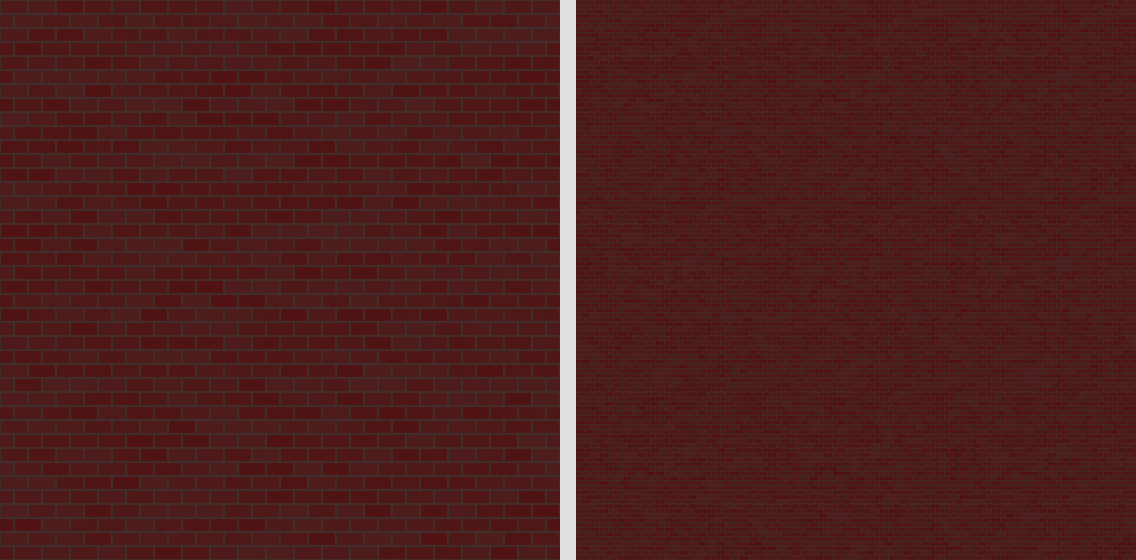
Left: one tile. Right: repeated 3 by 3.
This texture is drawn by a three.js fragment shader. Its source:

```glsl
// Dark red brick wall in running bond: 20 bricks across, 40 courses down.
// Joints come from the distance to the nearest brick edge; a wrapped hash
// tints each brick between deep red and dull brown, with faint mottling.

varying vec2 vUv;

const vec2 BRICKS = vec2(20.0, 40.0);       // repeats across and down
const float JOINT_HALF_WIDTH = 0.0016;      // in canvas units
const float ROW_SHIFT = 0.5;                // offset of even courses, in bricks
const vec3 DEEP_RED = vec3(0.315, 0.072, 0.072);
const vec3 DULL_RED = vec3(0.300, 0.118, 0.112);
const vec3 MORTAR = vec3(0.250, 0.190, 0.180);
const vec2 MOTTLE_CELLS = vec2(60.0, 80.0); // whole numbers, so it wraps
const float MOTTLE_AMOUNT = 0.025;
const float TAU = 6.2831853;

float hash(vec2 p) {
  vec3 q = fract(vec3(p.xyx) * 0.1031);
  q += dot(q, q.yzx + 33.33);
  return fract((q.x + q.y) * q.z);
}

// Dot product of a lattice gradient and the offset from its corner
float cornerSlope(vec2 cell, vec2 corner, vec2 offset, vec2 period) {
  float angle = TAU * hash(mod(cell + corner, period) + 7.0);
  return dot(vec2(cos(angle), sin(angle)), offset - corner);
}

// Gradient noise that repeats after a whole number of cells
float wrappedNoise(vec2 p, vec2 period) {
  vec2 cell = floor(p);
  vec2 f = fract(p);
  vec2 s = f * f * f * (f * (f * 6.0 - 15.0) + 10.0);
  float low = mix(cornerSlope(cell, vec2(0.0, 0.0), f, period),
                  cornerSlope(cell, vec2(1.0, 0.0), f, period), s.x);
  float high = mix(cornerSlope(cell, vec2(0.0, 1.0), f, period),
                   cornerSlope(cell, vec2(1.0, 1.0), f, period), s.x);
  return mix(low, high, s.y);
}

void main() {
  // Running bond: shift every even course by half a brick
  vec2 grid = vUv * BRICKS;
  float row = floor(grid.y);
  grid.x += ROW_SHIFT * (1.0 - mod(row, 2.0));
  vec2 brick = mod(floor(grid), BRICKS);
  vec2 local = fract(grid);

  // Brick tint and faint surface mottling
  float tint = hash(brick + 3.0);
  vec3 color = mix(DEEP_RED, DULL_RED, tint);
  color *= 1.0 + MOTTLE_AMOUNT * wrappedNoise(vUv * MOTTLE_CELLS, MOTTLE_CELLS);

  // Mortar joints, smoothed over one pixel on each axis
  vec2 edgeDistance = min(local, 1.0 - local) / BRICKS;
  vec2 pixel = max(fwidth(vUv), vec2(0.00001));
  vec2 joint = clamp((JOINT_HALF_WIDTH - edgeDistance) / pixel + 0.5, 0.0, 1.0);
  color = mix(color, MORTAR, max(joint.x, joint.y));

  gl_FragColor = vec4(color, 1.0);
}
```
